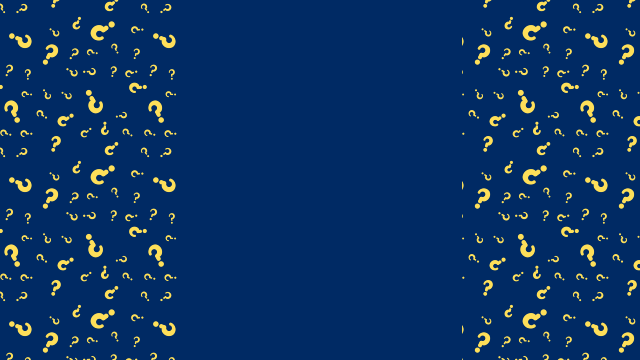
Reproduce this background procedurally as a WebGL 2 fragment shader.

```glsl
#version 300 es
precision highp float;
// Navy field with two side panels of scattered yellow question marks.
// A square tile repeats over the panels: a few bold accent marks lie over
// a loose grid of small hashed marks, all drawn by one distance function.

#define TILE 0.4            // tile side, in canvas heights
#define PANEL 0.222         // panel start from the centre, in canvas widths
#define GRID 7.0            // small marks per tile side
#define SMALL_SIZE 0.092    // small mark height, in tiles
#define BOLD 0.088          // accent half stroke, in mark heights
#define THIN 0.062          // small half stroke, in mark heights
#define CLEARANCE 0.05      // free margin around accents, in tiles
#define NAVY vec3(0.0, 0.165, 0.392)
#define YELLOW vec3(0.995, 0.875, 0.35)

uniform vec2 u_resolution;
out vec4 fragColor;

// Accents: centre x, centre y, height (in tiles), clockwise tilt
const int ACCENTS = 11;
const vec4 accents[ACCENTS] = vec4[ACCENTS](
  vec4(0.34, 0.62, 0.15, 0.45), vec4(0.09, 0.22, 0.16, -0.5),
  vec4(0.65, 0.30, 0.17, 2.6),  vec4(0.72, 0.79, 0.18, -2.2),
  vec4(0.96, 0.39, 0.12, -1.7), vec4(0.14, 0.73, 0.16, 1.9),
  vec4(0.38, 0.0, 0.11, 0.25),  vec4(0.78, 0.97, 0.11, -2.4),
  vec4(0.46, 0.17, 0.12, -2.2), vec4(0.73, 0.11, 0.09, 3.1),
  vec4(0.54, 0.84, 0.09, -2.8));

float hash(vec2 p) {
  vec3 q = fract(vec3(p.xyx) * 0.1031);
  q += dot(q, q.yzx + 33.33);
  return fract((q.x + q.y) * q.z);
}

// Shortest offset on a repeating unit tile
vec2 wrapOffset(vec2 d) {
  return fract(d + 0.5) - 0.5;
}

// Signed distance to a question mark of unit height
float questionMark(vec2 p, float halfStroke) {
  const float radius = 0.21;
  vec2 q = p - vec2(0.0, 0.22);
  float arc = abs(length(q) - radius);
  if (q.x < 0.0 && q.y < 0.0) {
    arc = min(length(q + vec2(radius, 0.0)), length(q + vec2(0.0, radius)));
  }
  float stem = length(vec2(p.x, p.y - clamp(p.y, -0.13, 0.01)));
  float taper = 1.0 + 0.35 * clamp(q.x / radius, -1.0, 1.0);
  float hook = min(arc, stem) - halfStroke * taper;
  float dot_ = length(p + vec2(0.0, 0.38)) - halfStroke * 1.35;
  return min(hook, dot_);
}

// Mark of a given height and tilt, in tile units
float placedMark(vec2 d, float size, float tilt, float halfStroke) {
  float c = cos(tilt), s = sin(tilt);
  vec2 local = vec2(c * d.x - s * d.y, s * d.x + c * d.y);
  return questionMark(local / size, halfStroke) * size;
}

float accentMarks(vec2 p) {
  float dist = 1.0;
  for (int i = 0; i < ACCENTS; i++) {
    vec4 a = accents[i];
    dist = min(dist, placedMark(wrapOffset(p - a.xy), a.z, a.w, BOLD));
  }
  return dist;
}

// One small mark per cell, left out where an accent needs the room
float smallMarks(vec2 p) {
  vec2 g = p * GRID;
  float row = mod(floor(g.y), GRID);
  float shift = hash(vec2(row, 5.0));
  g.x += shift;
  vec2 cell = vec2(mod(floor(g.x), GRID), row);
  vec2 jitter = vec2(hash(cell + 11.0), hash(cell + 23.0)) - 0.5;
  vec2 d = (fract(g) - 0.5 - 0.26 * jitter) / GRID;

  vec2 centre = p - d;
  for (int i = 0; i < ACCENTS; i++) {
    vec4 a = accents[i];
    if (length(wrapOffset(centre - a.xy)) < 0.5 * a.z + CLEARANCE) return 1.0;
  }
  float turn = hash(cell + 37.0) - 0.5;
  float tilt = 6.2832 * turn * (0.4 + 0.6 * hash(cell + 41.0));
  float size = SMALL_SIZE * (0.82 + 0.18 * hash(cell + 53.0));
  return placedMark(d, size, tilt, THIN);
}

void main() {
  vec2 pos = gl_FragCoord.xy / u_resolution.y;
  float pixel = 1.0 / u_resolution.y;

  // Tiles hang from the upper left corner
  vec2 tile = (pos - vec2(0.0, 1.0)) / TILE;
  float dist = min(accentMarks(tile), smallMarks(tile)) * TILE;
  float ink = 1.0 - smoothstep(-0.6 * pixel, 0.6 * pixel, dist);

  // Keep the wide middle band plain
  float aspect = u_resolution.x / u_resolution.y;
  float side = abs(pos.x - 0.5 * aspect) - PANEL * aspect;
  ink *= smoothstep(-0.5 * pixel, 0.5 * pixel, side);

  fragColor = vec4(mix(NAVY, YELLOW, ink), 1.0);
}
```
